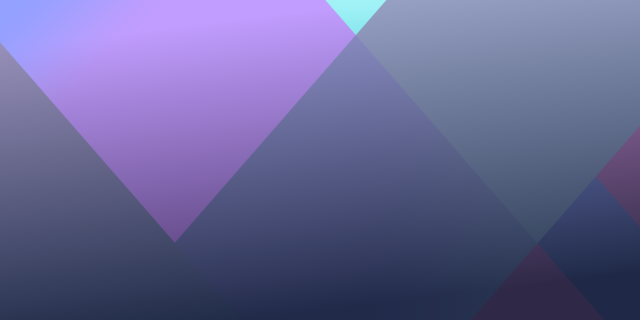
Reproduce this background procedurally as a WebGL 1 fragment shader.

```glsl
precision highp float;
uniform vec2 u_resolution;

const float SLOPE = 1.147;

// Antialiased half-plane: 1 where the signed offset is positive
float side(float offset) {
  float width = 1.2 / u_resolution.y;
  return smoothstep(-width, width, offset);
}

void main() {
  vec2 p = gl_FragCoord.xy / u_resolution.y;

  // Diagonal coordinates: constant along falling and rising edges
  float falling = p.y + SLOPE * p.x;
  float rising = p.y - SLOPE * p.x;

  // Slightly tilted vertical light, dark at the bottom
  float light = clamp((p.y - 0.12 * (p.x - 1.0) - 0.03) / 0.94, 0.0, 1.0);

  // Facet gradients
  vec3 slate = mix(vec3(0.125, 0.172, 0.282), vec3(0.588, 0.561, 0.725), light);
  vec3 indigo = mix(vec3(0.133, 0.165, 0.290), vec3(0.576, 0.582, 0.800), light);
  vec3 steel = mix(vec3(0.165, 0.227, 0.329), vec3(0.588, 0.627, 0.765), light);
  vec3 navy = mix(vec3(0.122, 0.161, 0.278), vec3(0.576, 0.615, 0.925), light);
  vec3 plum = mix(vec3(0.185, 0.160, 0.280), vec3(0.740, 0.520, 0.770), light);
  vec3 violet = mix(vec3(0.275, 0.188, 0.384), vec3(0.753, 0.615, 0.995), light);
  vec3 cyan = mix(vec3(0.55, 0.91, 0.93), vec3(0.63, 0.95, 0.97), smoothstep(0.89, 1.0, p.y));

  // Blue glow in the upper left corner of the violet facet
  float glow = 1.0 - smoothstep(0.04, 0.55, p.x + 1.0 - p.y);
  violet = mix(violet, vec3(0.58, 0.63, 1.0), glow);

  // Middle facet turns greener toward the right
  indigo = mix(indigo, steel, 0.6 * smoothstep(1.1, 1.7, p.x));

  // Assemble facets across the shared diagonals
  float above = side(rising + 0.385);
  float beyond = side(falling - 2.166);
  vec3 color = mix(mix(indigo, violet, above), mix(steel, cyan, above), beyond);

  vec3 corner = mix(plum, navy, beyond);
  corner = mix(corner, plum, side(falling - 2.584));
  color = mix(color, corner, side(-1.687 - rising));

  color = mix(slate, color, side(falling - 0.868));
  gl_FragColor = vec4(color, 1.0);
}
```
